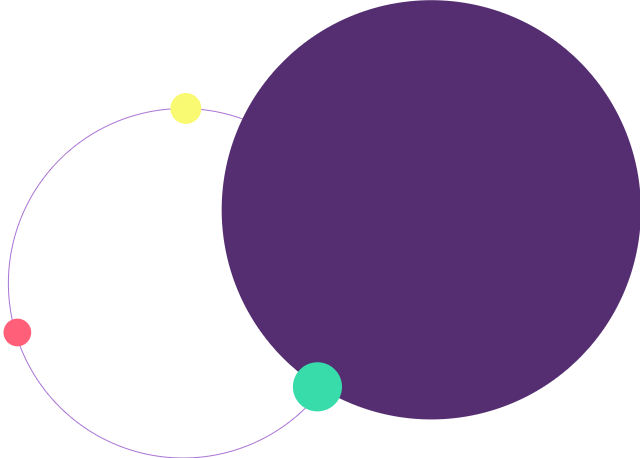
Give the GLSL for this background, as a Shadertoy shader.

```glsl
// A large violet disc beside a thin lilac orbit carrying three coloured dots on white.

const vec3 WHITE  = vec3(1.0);
const vec3 VIOLET = vec3(0.333, 0.180, 0.447);
const vec3 LILAC  = vec3(0.667, 0.455, 0.835);
const vec3 YELLOW = vec3(0.976, 0.976, 0.447);
const vec3 CORAL  = vec3(1.0, 0.373, 0.471);
const vec3 GREEN  = vec3(0.220, 0.863, 0.671);

// Signed distance to a circle
float circleDistance(vec2 p, vec2 center, float radius) {
    return length(p - center) - radius;
}

// Share of a pixel lying inside an edge
float coverage(float distanceToEdge, float pixel) {
    return clamp(0.5 - distanceToEdge / pixel, 0.0, 1.0);
}

vec3 paintDisc(vec3 base, vec3 color, vec2 p, vec2 center, float radius, float pixel) {
    return mix(base, color, coverage(circleDistance(p, center, radius), pixel));
}

vec3 paintRing(vec3 base, vec3 color, vec2 p, vec2 center, float radius, float width, float pixel) {
    float d = circleDistance(p, center, radius);
    float line = coverage(d - 0.5 * width, pixel) - coverage(d + 0.5 * width, pixel);
    return mix(base, color, line);
}

void mainImage(out vec4 fragColor, in vec2 fragCoord) {
    // Canvas height is one unit
    float pixel = 1.0 / iResolution.y;
    vec2 p = fragCoord * pixel;

    // Orbit, passing behind the large disc
    vec3 color = paintRing(WHITE, LILAC, p, vec2(0.3998, 0.3815), 0.3815, 0.0022, pixel);
    color = paintDisc(color, VIOLET, p, vec2(0.9417, 0.5419), 0.4577, pixel);

    // Dots riding on the orbit
    color = paintDisc(color, YELLOW, p, vec2(0.4058, 0.7632), 0.0337, pixel);
    color = paintDisc(color, CORAL, p, vec2(0.0379, 0.2741), 0.0302, pixel);
    color = paintDisc(color, GREEN, p, vec2(0.6931, 0.1554), 0.0536, pixel);

    fragColor = vec4(color, 1.0);
}
```
